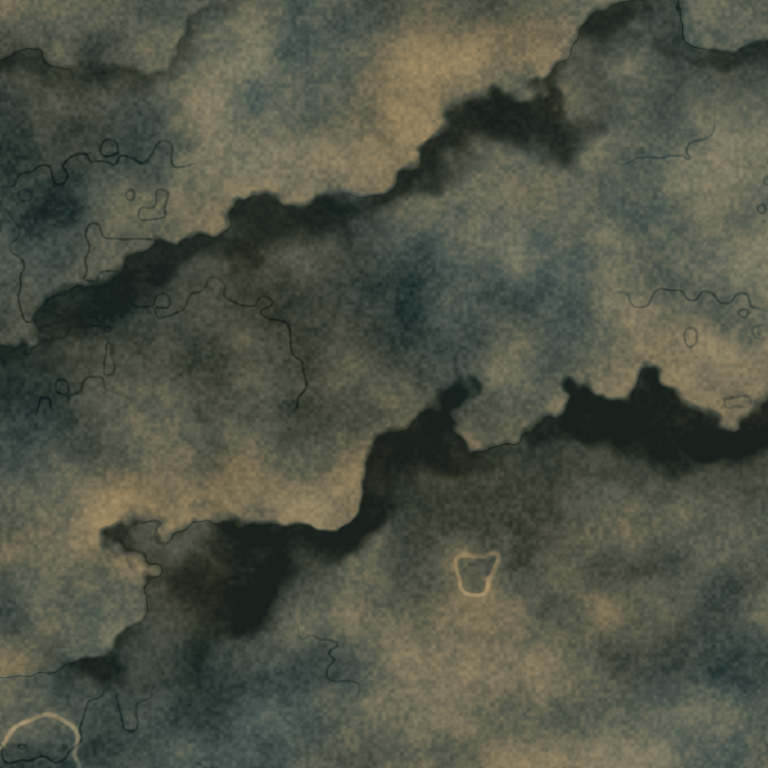
Give the GLSL for this texture, as a three.js fragment shader.

```glsl
// Weathered slate: grey-green stone with dark slanting fissures, tan stains and pale veins.
varying vec2 vUv;

// Stone colours from darkest to lightest
const vec3 PIT = vec3(0.10, 0.13, 0.11);
const vec3 SHADOW = vec3(0.19, 0.22, 0.18);
const vec3 SLATE = vec3(0.27, 0.29, 0.25);
const vec3 STONE = vec3(0.33, 0.35, 0.30);
const vec3 SAND = vec3(0.40, 0.40, 0.33);
const vec3 TAN = vec3(0.49, 0.47, 0.38);
const vec3 CREAM = vec3(0.64, 0.59, 0.46);
const vec3 WARM_SHIFT = vec3(0.055, 0.0, -0.045);

const float BASE_TONE = 0.342;
const float CLOUD = 0.17;        // contrast of broad clouds
const float MOTTLE = 0.12;       // contrast of small blotches
const float GRAIN = 0.075;       // contrast of fine grain
const float SLOPE = 0.38;        // rise of the fissures
const float RAGGED = 0.17;       // wander of the fissure edges
const float FISSURE_WIDTH = 0.05;
const float VEIN_WIDTH = 0.0035;
const float CRACK_WIDTH = 0.0022;

float hash(vec2 p) {
  vec3 q = fract(p.xyx * 0.1031);
  q += dot(q, q.yzx + 33.33);
  return fract((q.x + q.y) * q.z);
}

float noise(vec2 p) {
  vec2 i = floor(p);
  vec2 f = fract(p);
  f = f * f * f * (f * (f * 6.0 - 15.0) + 10.0);
  float low = mix(hash(i), hash(i + vec2(1.0, 0.0)), f.x);
  float high = mix(hash(i + vec2(0.0, 1.0)), hash(i + 1.0), f.x);
  return mix(low, high, f.y);
}

// Layered noise, roughly -1 to 1
float fbm(vec2 p) {
  float sum = 0.0;
  float amp = 1.0;
  for (int i = 0; i < 5; i++) {
    sum += amp * (noise(p) - 0.5);
    p = mat2(1.6, 1.2, -1.2, 1.6) * p + 17.3;
    amp *= 0.5;
  }
  return sum;
}

float ramp(float a, float b, float x) {
  return clamp((x - a) / (b - a), 0.0, 1.0);
}

// Stone colour for a given tone
vec3 stoneColour(float tone) {
  vec3 c = mix(PIT, SHADOW, ramp(0.13, 0.22, tone));
  c = mix(c, SLATE, ramp(0.22, 0.29, tone));
  c = mix(c, STONE, ramp(0.29, 0.35, tone));
  c = mix(c, SAND, ramp(0.35, 0.40, tone));
  c = mix(c, TAN, ramp(0.40, 0.47, tone));
  return mix(c, CREAM, ramp(0.47, 0.60, tone));
}

float contourField(vec2 p, float rough) {
  return noise(p) + 0.3 * noise(p * 2.9 + 5.0) + rough * noise(p * 9.0 + 11.0);
}

// Approximate distance to one winding contour of noise
float contourDistance(vec2 p, float scale, float rough) {
  vec2 e = vec2(0.002, 0.0);
  float f = contourField(p * scale, rough);
  vec2 slope = vec2(contourField((p + e.xy) * scale, rough) - f,
                    contourField((p + e.yx) * scale, rough) - f) / e.x;
  return abs(f - 0.65 - 0.5 * rough) / max(length(slope), 0.12 * scale);
}

void main() {
  vec2 p = vUv;
  float blotch = fbm(p * 15.0 + 41.0);
  float warmth = fbm(p * 3.2 + 73.0) + 0.35 * blotch;
  float tone = BASE_TONE + CLOUD * fbm(p * vec2(2.6, 3.8) + 9.0) + MOTTLE * blotch;
  tone += 0.05 * warmth;

  // Fissures: a sharp upper lip, a softer lower side, a stain above
  float dark = 0.0;
  float stain = 0.0;
  float lip = 0.0;
  float wander = RAGGED * fbm(p * 5.0 + 3.0);
  for (int i = 0; i < 3; i++) {
    float k = float(i);
    float centre = 0.16 + 0.48 * k - 0.05 * k * k;
    float d = p.y - SLOPE * p.x - centre + wander + 0.03 * sin(p.x * 9.0 + k * 2.4);
    float swell = noise(vec2(p.x * 4.5 + k * 7.0, k * 3.7));
    float width = FISSURE_WIDTH * (1.0 - 0.25 * k) * (1.35 * swell - 0.15);
    float body = smoothstep(-width - 0.04, -width + 0.02, d)
               * (1.0 - smoothstep(width - 0.004, width + 0.014, d));
    float island = smoothstep(-0.1, 0.5, fbm(p * 9.0 + 57.0));
    body *= smoothstep(0.08, 0.4, swell) * (1.0 - 0.6 * island);
    float haze = smoothstep(-0.2, 0.0, d) * (1.0 - smoothstep(0.0, 0.04, d));
    haze *= 0.38 * smoothstep(0.35, 0.75, noise(p * 3.0 + k * 13.0));
    dark = max(dark, max(body * (1.0 - 0.12 * k), haze));
    float above = d - width;
    stain += smoothstep(0.0, 0.015, above) * (1.0 - smoothstep(0.015, 0.15, above))
           * smoothstep(0.4, 0.8, noise(p * 6.0 + k * 19.0));
    lip = max(lip, (1.0 - smoothstep(0.3, 1.3, abs(above) / CRACK_WIDTH))
        * smoothstep(0.25, 0.6, noise(p * 7.0 + 29.0)));
  }
  tone += 0.045 * stain;
  warmth += 0.4 * stain;
  tone = mix(tone, 0.12 + 0.04 * blotch, dark);

  // Short ragged cracks
  float crack = 1.0 - smoothstep(0.3, 1.3, contourDistance(p + 2.7, 5.0, 0.2) / CRACK_WIDTH);
  crack *= smoothstep(0.58, 0.75, noise(p * 5.5 + 83.0));
  tone -= 0.13 * max(0.7 * crack, lip) * (1.0 - dark);

  // Pale winding veins, mostly in the lower stone
  float veinDist = contourDistance(p + vec2(0.35, 1.9), 3.2, 0.05);
  float vein = 1.0 - smoothstep(0.2, 1.4, veinDist / VEIN_WIDTH);
  vein += 0.3 * (1.0 - smoothstep(0.0, 5.0, veinDist / VEIN_WIDTH));
  float lower = 1.0 - smoothstep(0.05, 0.2, p.y - SLOPE * p.x);
  vein *= smoothstep(0.35, 0.65, noise(p * 4.0 + 31.0) + 0.2 * lower - 0.1);
  vein *= (0.3 + 0.7 * lower) * (1.0 - 0.9 * dark);
  tone += 0.13 * vein * (0.7 + 0.6 * noise(p * 40.0));
  warmth += 0.3 * vein;

  // Fine grain and the drift between warm and cool stone
  float grain = noise(p * 170.0) + 0.5 * noise(p.yx * 260.0 + 7.0) - 0.75;
  tone += GRAIN * grain * (1.0 - 0.6 * dark);
  vec3 colour = stoneColour(tone);
  colour += WARM_SHIFT * clamp(warmth, -0.6, 0.8) * (1.0 - 0.7 * dark);
  gl_FragColor = vec4(clamp(colour, 0.0, 1.0), 1.0);
}
```
